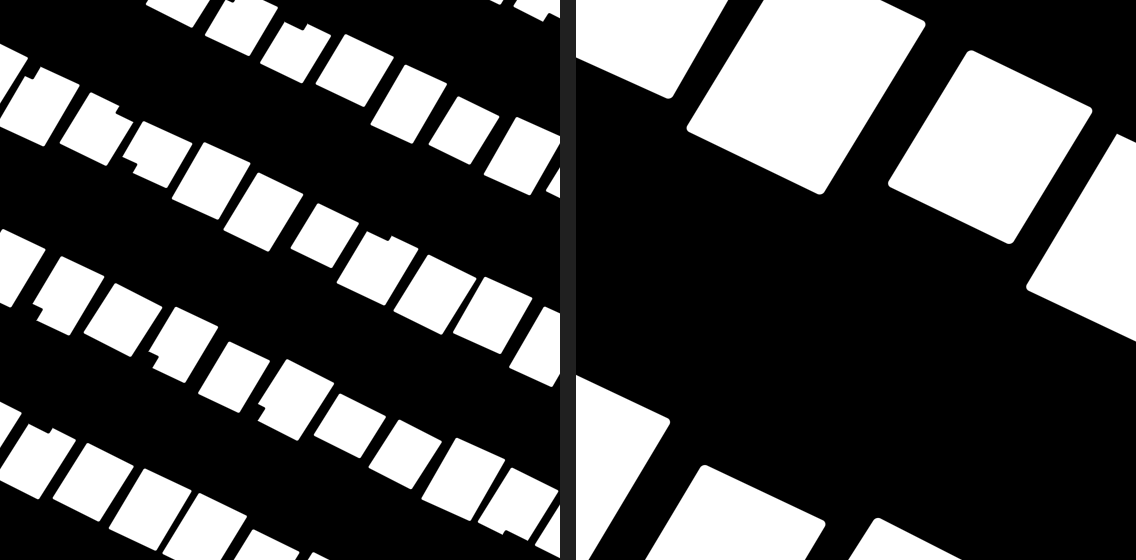
Left, the full canvas; right, a detail of the centre.
Write a WebGL 1 fragment shader that draws this pattern.

```glsl
precision highp float;
// Slanted rows of white, slightly irregular blocks with chipped corners on black.

uniform vec2 u_resolution;

const vec2 ROW_DIRECTION = vec2(0.9026, 0.4305); // downhill to the right
const float ROW_PITCH = 0.288;
const float FIRST_ROW = -0.441;
const float BLOCK_PITCH = 0.1116;
const float FIRST_PHASE = 0.93;
const float PHASE_PER_ROW = -0.32;
const float SIDE_LEAN = 0.097;
const float CORNER_RADIUS = 0.003;

float hash(vec2 cell, float seed) {
  return fract(sin(dot(cell + seed * 1.37, vec2(127.1, 311.7))) * 43758.5453);
}

float vary(vec2 cell, float seed, float low, float high) {
  return mix(low, high, hash(cell, seed));
}

vec2 rotate(vec2 p, float angle) {
  float c = cos(angle);
  float s = sin(angle);
  return vec2(c * p.x - s * p.y, s * p.x + c * p.y);
}

float boxDistance(vec2 p, vec2 halfSize, float radius) {
  vec2 d = abs(p) - halfSize + radius;
  return length(max(d, 0.0)) + min(max(d.x, d.y), 0.0) - radius;
}

// Cuts a small rectangle out of one corner of some blocks.
float chipCorner(float block, vec2 p, vec2 halfSize, vec2 cell) {
  vec2 side = vec2(hash(cell, 7.0) < 0.75 ? -1.0 : 1.0,
                   hash(cell, 8.0) < 0.45 ? -1.0 : 1.0);
  float spread = hash(cell, 9.0);
  vec2 chipSize = vec2(mix(0.014, 0.045, spread), mix(0.028, 0.010, spread));
  float chip = boxDistance(p - side * halfSize, chipSize, CORNER_RADIUS);
  return hash(cell, 10.0) < 0.42 ? max(block, -chip) : block;
}

// Signed distance to the block in one cell, with its own size, shift and tilt.
float blockDistance(vec2 p, vec2 cell) {
  vec2 halfSize = vec2(vary(cell, 1.0, 0.041, 0.049),
                       mix(0.038, 0.064, pow(hash(cell, 2.0), 0.4)));
  vec2 shift = vec2(vary(cell, 3.0, -0.003, 0.003),
                    vary(cell, 4.0, -0.007, 0.007));
  vec2 q = rotate(p - shift, vary(cell, 5.0, -0.03, 0.03));
  float block = boxDistance(q, halfSize, CORNER_RADIUS);
  return chipCorner(block, q, halfSize, cell);
}

// Finds the cell of a leaning lattice and measures its block.
float latticeDistance(vec2 p) {
  float along = dot(p, ROW_DIRECTION);
  float across = dot(p, vec2(-ROW_DIRECTION.y, ROW_DIRECTION.x)) - FIRST_ROW;
  float row = floor(across / ROW_PITCH + 0.5);
  float localAcross = across - row * ROW_PITCH;
  float phase = FIRST_PHASE + PHASE_PER_ROW * row;
  float position = (along + SIDE_LEAN * localAcross) / BLOCK_PITCH - phase;
  float column = floor(position + 0.5);
  vec2 local = vec2((position - column) * BLOCK_PITCH, localAcross);
  return blockDistance(local, vec2(column, row));
}

void main() {
  vec2 uv = gl_FragCoord.xy / u_resolution;
  float pixel = 1.0 / min(u_resolution.x, u_resolution.y);
  float d = latticeDistance(vec2(uv.x, 1.0 - uv.y));
  float coverage = 1.0 - smoothstep(-0.75 * pixel, 0.75 * pixel, d);
  gl_FragColor = vec4(vec3(coverage), 1.0);
}
```
